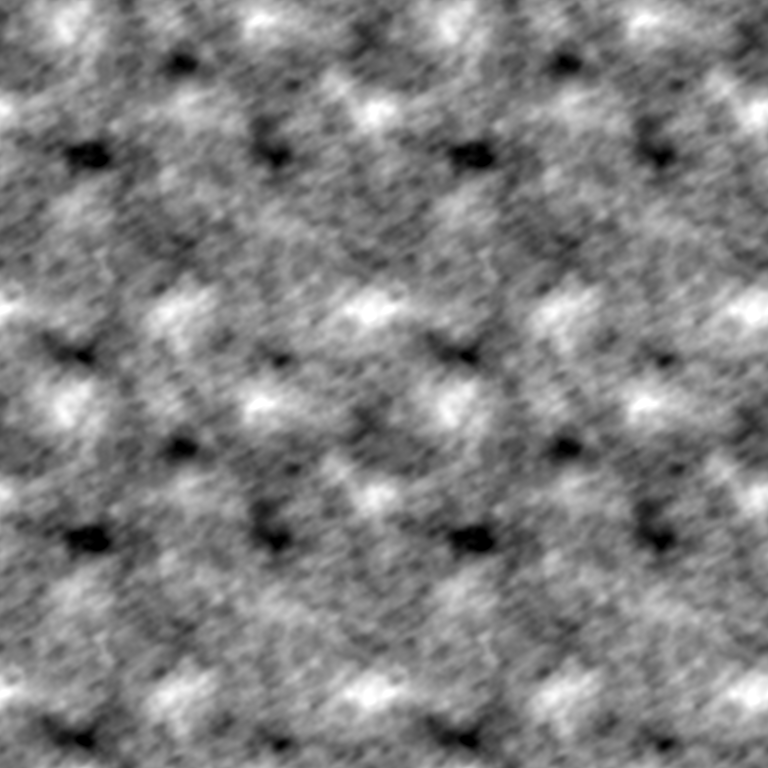
Reproduce this pattern procedurally as a WebGL 1 fragment shader.

```glsl
precision highp float;
// Grey cloudy mottle: staggered soft light and dark spots with streaked grain, two tiles across and down.
uniform vec2 u_resolution;

const float TILES = 2.0;
const float TAU = 6.2831853;

vec3 hash3(vec2 cell, float seed) {
  vec3 k = vec3(dot(cell, vec2(127.1, 311.7)),
                dot(cell, vec2(269.5, 183.3)),
                dot(cell, vec2(113.5, 271.9)));
  return fract(sin(k + seed * 17.3) * 43758.55);
}

// Cellular noise: a signed soft splat per cell, wrapping after `cells` cells.
float splatNoise(vec2 p, float cells, float seed) {
  vec2 g = p * cells;
  vec2 base = floor(g);
  float sum = 0.0;
  for (int j = -1; j <= 1; j++) {
    for (int i = -1; i <= 1; i++) {
      vec2 cell = base + vec2(float(i), float(j));
      vec3 h = hash3(mod(cell, cells), seed);
      vec2 d = g - cell - h.xy;
      float k = max(0.0, 1.0 - dot(d, d));
      sum += (h.z * 2.0 - 1.0) * k * k;
    }
  }
  return sum;
}

// Elliptical spot with a wide soft halo, wrapped to the unit tile.
float spot(vec2 p, vec2 center, vec2 size) {
  vec2 d = (fract(p - center + 0.5) - 0.5) / size;
  float spread = 1.0 + 0.7 * dot(d, d);
  return 1.0 / (spread * spread);
}

// Four rows of two spots; odd rows move sideways by `stagger`.
float spotRows(vec2 p, vec2 start, float rowStep, float stagger, vec2 size,
               vec4 firstColumn, vec4 secondColumn) {
  float sum = 0.0;
  for (int j = 0; j < 4; j++) {
    float row = float(j);
    vec2 c = start + vec2(stagger * mod(row, 2.0), rowStep * row);
    sum += firstColumn[j] * spot(p, c, size);
    sum += secondColumn[j] * spot(p, c + vec2(0.5, 0.0), size);
  }
  return sum;
}

// Mottling from faint clouds down to small lumps.
float clouds(vec2 p) {
  return 0.03 * splatNoise(p, 4.0, 1.0)
       + 0.05 * splatNoise(p, 8.0, 2.0)
       + 0.12 * splatNoise(p, 16.0, 3.0)
       + 0.09 * splatNoise(p, 32.0, 4.0)
       + 0.035 * splatNoise(p, 64.0, 9.0);
}

// Fine grain drawn out along a rising diagonal; whole-number shear keeps it tiling.
float streaks(vec2 p) {
  vec2 q = vec2(p.x - p.y, 2.0 * p.x + 3.0 * p.y);
  return 0.045 * splatNoise(q, 8.0, 5.0) + 0.07 * splatNoise(q, 16.0, 6.0);
}

void main() {
  vec2 uv = gl_FragCoord.xy / u_resolution;
  uv.y = 1.0 - uv.y; // rows count downward
  vec2 p = fract(uv * TILES);

  // Ragged spot outlines
  vec2 warp = vec2(splatNoise(p, 16.0, 7.0), splatNoise(p, 16.0, 8.0));
  vec2 q = p + 0.025 * warp;

  float light = spotRows(q, vec2(0.195, 0.053), 0.25, 0.275, vec2(0.092, 0.075),
                         vec4(0.37, 0.34, 0.31, 0.46), vec4(0.43, 0.64, 0.24, 0.59));
  float dark = spotRows(q, vec2(0.48, 0.165), 0.254, -0.26, vec2(0.06, 0.045),
                        vec4(0.49, 0.60, 0.25, 0.52), vec4(0.18, 0.50, 0.28, 0.36));

  // Slow change of tone down each tile and between the upper and lower tiles
  float band = 0.025 * cos(TAU * (p.y - 0.8));
  float drift = 0.03 * sin(TAU * 3.0 * (uv.y - 0.06));

  float grey = 0.445 + light - dark + clouds(p) + streaks(p) + band + drift;
  gl_FragColor = vec4(vec3(clamp(grey, 0.0, 1.0)), 1.0);
}
```
